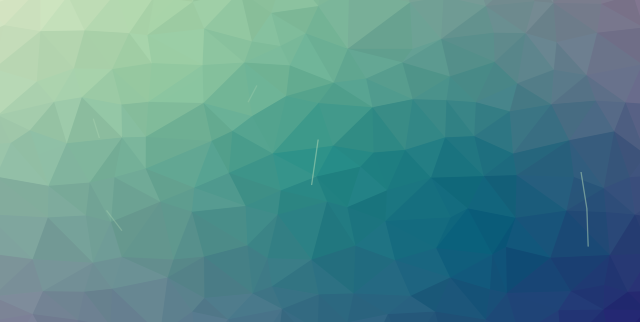
Give the GLSL for this background, as a Shadertoy shader.

```glsl
const vec2 GRID = vec2(16.0, 9.0);
const float JITTER = 0.74;
const float TONE_RANGE = 0.035;
const vec3 HAIRLINE = vec3(0.72, 0.86, 0.72);

float hash(vec2 p) {
    return fract(sin(dot(p, vec2(127.1, 311.7))) * 43758.5453);
}

// Five evenly spaced colour stops
vec3 ramp(vec3 a, vec3 b, vec3 c, vec3 d, vec3 e, float t) {
    t *= 4.0;
    vec3 color = mix(a, b, clamp(t, 0.0, 1.0));
    color = mix(color, c, clamp(t - 1.0, 0.0, 1.0));
    color = mix(color, d, clamp(t - 2.0, 0.0, 1.0));
    return mix(color, e, clamp(t - 3.0, 0.0, 1.0));
}

// Cream to teal to navy, with mauve in the two other corners
vec3 colorField(vec2 uv) {
    uv = clamp(uv, 0.0, 1.0);
    vec3 top = ramp(vec3(0.85, 0.90, 0.77), vec3(0.67, 0.83, 0.66),
        vec3(0.50, 0.73, 0.60), vec3(0.45, 0.59, 0.58), vec3(0.50, 0.45, 0.55), uv.x);
    vec3 upper = ramp(vec3(0.73, 0.85, 0.71), vec3(0.58, 0.79, 0.63),
        vec3(0.38, 0.67, 0.57), vec3(0.29, 0.55, 0.54), vec3(0.42, 0.42, 0.54), uv.x);
    vec3 middle = ramp(vec3(0.58, 0.75, 0.65), vec3(0.42, 0.67, 0.58),
        vec3(0.14, 0.55, 0.52), vec3(0.09, 0.43, 0.49), vec3(0.24, 0.32, 0.48), uv.x);
    vec3 lower = ramp(vec3(0.50, 0.64, 0.62), vec3(0.39, 0.59, 0.56),
        vec3(0.15, 0.48, 0.51), vec3(0.02, 0.36, 0.48), vec3(0.16, 0.24, 0.45), uv.x);
    vec3 bottom = ramp(vec3(0.49, 0.50, 0.59), vec3(0.38, 0.49, 0.56),
        vec3(0.20, 0.41, 0.51), vec3(0.12, 0.31, 0.47), vec3(0.14, 0.13, 0.44), uv.x);
    return ramp(bottom, lower, middle, upper, top, uv.y);
}

// Jittered mesh corner, in grid units
vec2 meshPoint(vec2 id) {
    vec2 offset = vec2(hash(id), hash(id + 37.3)) - 0.5;
    return id + JITTER * offset;
}

// Distance to the left of the line from a to b
float edgeSide(vec2 p, vec2 a, vec2 b) {
    vec2 along = b - a;
    vec2 rel = p - a;
    return (along.x * rel.y - along.y * rel.x) / max(length(along), 0.001);
}

// Premultiplied flat colour and coverage of one facet
vec4 facet(vec2 p, vec2 a, vec2 b, vec2 c, float pixel) {
    float inside = min(edgeSide(p, a, b), min(edgeSide(p, b, c), edgeSide(p, c, a)));
    float coverage = smoothstep(-0.6 * pixel, 0.6 * pixel, inside);
    vec2 center = (a + b + c) / 3.0;
    float tone = (hash(floor(center * 64.0)) - 0.5) * TONE_RANGE;
    return vec4(colorField(center / GRID) + tone, 1.0) * coverage;
}

// Split a quad along its shorter diagonal
vec4 quadFacets(vec2 p, vec2 id, float pixel) {
    vec2 a = meshPoint(id);
    vec2 b = meshPoint(id + vec2(1.0, 0.0));
    vec2 c = meshPoint(id + vec2(1.0, 1.0));
    vec2 d = meshPoint(id + vec2(0.0, 1.0));
    if (distance(a, c) < distance(b, d)) {
        return facet(p, a, b, c, pixel) + facet(p, a, c, d, pixel);
    }
    return facet(p, a, b, d, pixel) + facet(p, b, c, d, pixel);
}

// Thin line between two canvas positions
float hairline(vec2 p, vec2 start, vec2 end) {
    vec2 rel = p - start * GRID;
    vec2 along = (end - start) * GRID;
    float t = clamp(dot(rel, along) / dot(along, along), 0.0, 1.0);
    return 1.0 - smoothstep(0.0, 0.032, length(rel - along * t));
}

void mainImage(out vec4 fragColor, in vec2 fragCoord) {
    vec2 uv = fragCoord / iResolution.xy;
    vec2 p = uv * GRID;
    float pixel = GRID.y / iResolution.y;

    // Blend the facets around this point
    vec4 sum = vec4(colorField(uv), 1.0) * 0.001;
    for (int y = -1; y <= 1; y++) {
        for (int x = -1; x <= 1; x++) {
            sum += quadFacets(p, floor(p) + vec2(x, y), pixel);
        }
    }
    vec3 color = sum.rgb / sum.a;

    // Pale seams
    float seam = hairline(p, vec2(0.497, 0.565), vec2(0.487, 0.427));
    seam = max(seam, hairline(p, vec2(0.908, 0.464), vec2(0.917, 0.352)));
    seam = max(seam, hairline(p, vec2(0.917, 0.352), vec2(0.919, 0.236)));
    seam = max(seam, 0.6 * hairline(p, vec2(0.167, 0.345), vec2(0.190, 0.285)));
    seam = max(seam, 0.6 * hairline(p, vec2(0.146, 0.630), vec2(0.155, 0.573)));
    seam = max(seam, 0.5 * hairline(p, vec2(0.388, 0.684), vec2(0.401, 0.733)));
    color = mix(color, HAIRLINE, 0.5 * seam);

    fragColor = vec4(color, 1.0);
}
```
